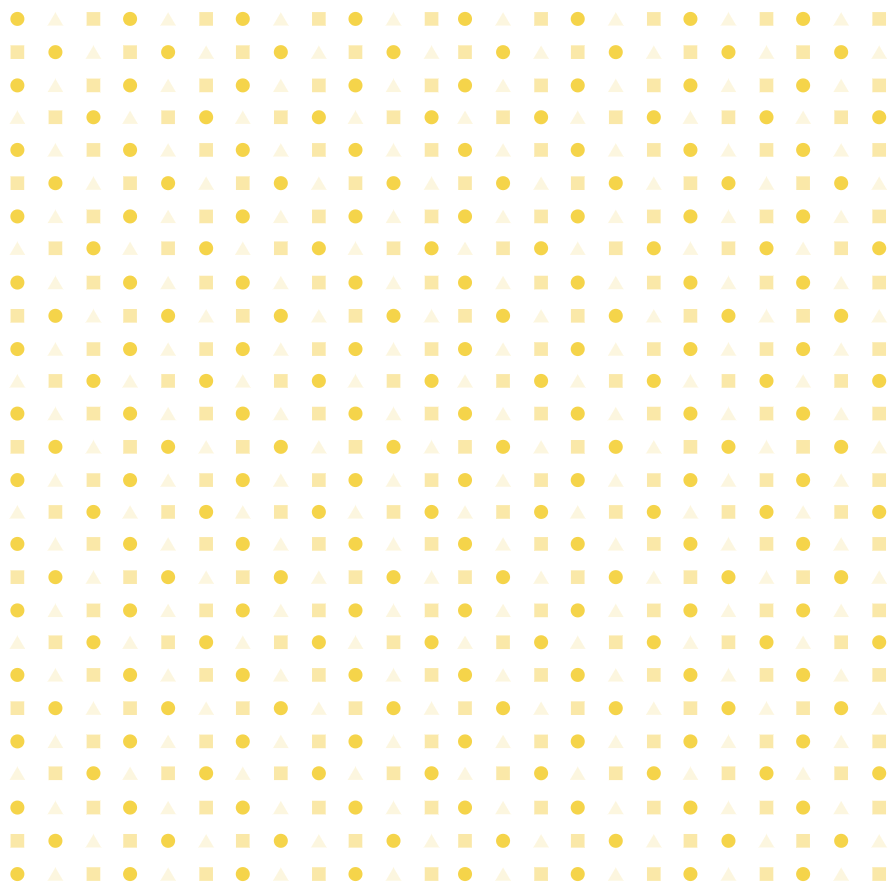
Give the GLSL for this pattern, as a WebGL 1 fragment shader.

```glsl
precision highp float;
// Grid of yellow circles, cream triangles and pale squares on white, shifting from row to row.

uniform vec2 u_resolution;

// Lengths are in design units, CANVAS_UNITS to the canvas height
const float CANVAS_UNITS = 768.0;
const vec2 FIRST_CENTRE = vec2(14.9, 16.2);    // from the top left corner
const vec2 TILE_SIZE = vec2(383.7, 450.0);     // 12 columns by 16 rows
const vec2 GROUP_CELLS = vec2(3.0, 4.0);       // columns and rows in a group
const vec2 GROUP_PITCH = vec2(96.6, 112.3);
const vec2 CELL_PITCH = vec2(32.6, 28.5);
const vec2 CELL_SIZE = vec2(32.2, 28.125);     // area searched for each shape
const float LOWER_GROUP_DROP = 1.4;            // extra gap halfway down a tile
const float LAST_ROW_LIFT = 1.2;               // last row of a group sits higher

const float CIRCLE_RADIUS = 6.0;
const float SQUARE_HALF = 5.85;
const vec2 TRIANGLE_HALF = vec2(6.7, 5.7);

const vec3 PAPER = vec3(1.0);
const vec3 CIRCLE_COLOR = vec3(0.96, 0.83, 0.29);
const vec3 TRIANGLE_COLOR = vec3(0.99, 0.965, 0.875);
const vec3 SQUARE_COLOR = vec3(0.98, 0.91, 0.66);

float circleDistance(vec2 p) {
  return length(p) - CIRCLE_RADIUS;
}

float squareDistance(vec2 p) {
  vec2 d = abs(p) - SQUARE_HALF;
  return max(d.x, d.y);
}

// Isosceles triangle pointing up
float triangleDistance(vec2 p) {
  vec2 sideNormal = normalize(vec2(2.0 * TRIANGLE_HALF.y, TRIANGLE_HALF.x));
  float side = dot(vec2(abs(p.x), p.y - TRIANGLE_HALF.y), sideNormal);
  return max(side, -p.y - TRIANGLE_HALF.y);
}

// Centre of a shape inside its tile, with the uneven row spacing
vec2 shapeCentre(vec2 group, vec2 cell) {
  vec2 centre = group * GROUP_PITCH + cell * CELL_PITCH;
  centre.y += LOWER_GROUP_DROP * step(1.5, group.y);
  centre.y -= LAST_ROW_LIFT * step(2.5, cell.y);
  return centre;
}

// 0 circle, 1 triangle, 2 square; odd rows shift the sequence
float shapeKind(vec2 cell) {
  float shift = mod(cell.y, 2.0) < 0.5 ? 0.0 : (cell.y < 2.0 ? 2.0 : 1.0);
  return mod(cell.x + shift, 3.0);
}

void main() {
  float unitsPerPixel = CANVAS_UNITS / u_resolution.y;
  vec2 point = vec2(gl_FragCoord.x, u_resolution.y - gl_FragCoord.y) * unitsPerPixel;

  // Locate the tile, then the group and the cell within it
  vec2 inTile = mod(point - FIRST_CENTRE + 0.5 * CELL_SIZE, TILE_SIZE);
  vec2 index = min(floor(inTile / CELL_SIZE), vec2(11.0, 15.0));
  vec2 group = floor((index + 0.5) / GROUP_CELLS);
  vec2 cell = index - group * GROUP_CELLS;

  vec2 local = inTile - 0.5 * CELL_SIZE - shapeCentre(group, cell);
  local.y = -local.y;

  // Pick the shape and its colour
  float kind = shapeKind(cell);
  float dist = circleDistance(local);
  vec3 ink = CIRCLE_COLOR;
  if (kind > 1.5) {
    dist = squareDistance(local);
    ink = SQUARE_COLOR;
  } else if (kind > 0.5) {
    dist = triangleDistance(local);
    ink = TRIANGLE_COLOR;
  }

  float coverage = clamp(0.5 - dist / unitsPerPixel, 0.0, 1.0);
  gl_FragColor = vec4(mix(PAPER, ink, coverage), 1.0);
}
```
